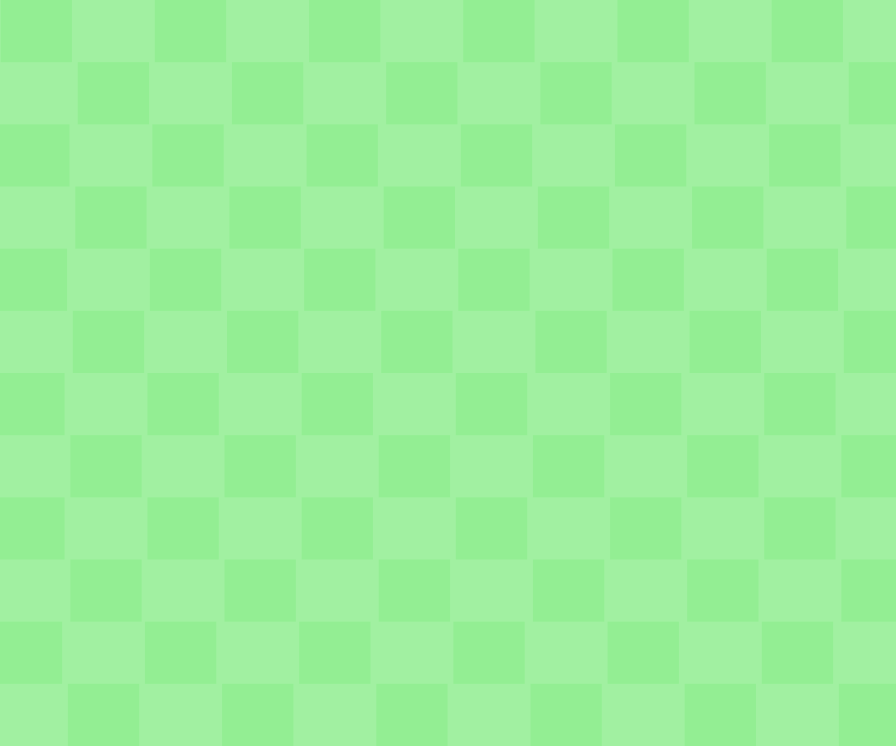
Give the GLSL for this pattern, as a Shadertoy shader.

```glsl
// Coverage of the dark blocks in one row, rows counted from the top
float darkBlocks(float x, float row) {
    float period = 0.1721;
    // Each pair of rows slips left in uneven steps; odd rows sit half a period off
    float slip = 0.00275 * floor(0.8 * floor(row / 2.0) + 0.7);
    float centre = 0.2126 - slip - 0.5 * period * mod(row, 2.0);
    float fromCentre = abs(fract((x - centre) / period + 0.5) - 0.5) * period;
    return clamp(0.5 - (fromCentre - 0.0398) * iResolution.x, 0.0, 1.0);
}

void mainImage(out vec4 fragColor, in vec2 fragCoord) {
    vec2 uv = fragCoord / iResolution.xy;
    float rows = 12.0;
    float y = (1.0 - uv.y) * rows;

    // Blend the rows on either side of the nearest horizontal edge
    float edge = clamp(floor(y + 0.5), 1.0, rows - 1.0);
    float below = clamp((y - edge) * iResolution.y / rows + 0.5, 0.0, 1.0);
    float dark = mix(darkBlocks(uv.x, edge - 1.0), darkBlocks(uv.x, edge), below);

    vec3 paleGreen = vec3(0.63, 0.943, 0.63);
    vec3 freshGreen = vec3(0.577, 0.934, 0.577);
    fragColor = vec4(mix(paleGreen, freshGreen, dark), 1.0);
}
```
